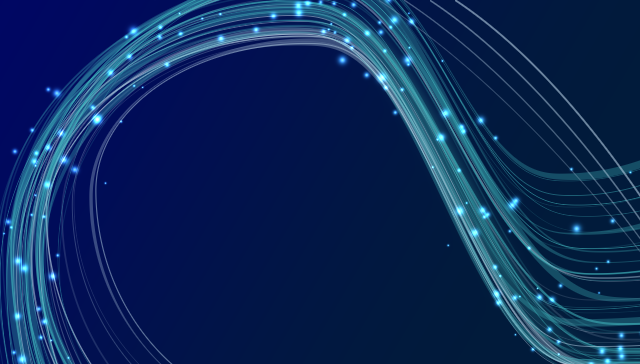
This background is drawn by a Shadertoy shader. Its source:

```glsl
// Glowing strands sweep in an arch over deep blue, fanning out at the lower right.

const int STRANDS = 56;
const int SPARKS = 150;
const int STRAYS = 4;
const float THIN = 0.0012;        // half width of a fine strand
const float RIBBON = 0.0095;      // greatest half width of a broad strand
const float BRAID = 0.055;        // how far strands wander across each other
const vec3 NAVY_LEFT = vec3(0.0, 0.02, 0.40);
const vec3 NAVY_RIGHT = vec3(0.005, 0.105, 0.23);
const vec3 TEAL = vec3(0.25, 0.72, 0.75);
const vec3 PALE = vec3(0.70, 0.80, 0.88);
const vec3 SPARK = vec3(0.25, 0.72, 1.0);

struct Strand {
    vec2 apex;      // top of the arch
    vec2 foot;      // end of the right descent
    float base;     // height where the left side is vertical
    float reach;    // horizontal radius of the left side
    float tuck;     // vertical radius below the base
    float curl;     // upward bend beyond the foot
};

float hash(float n) {
    return fract(sin(n * 12.9898 + 4.17) * 43758.55);
}

// u runs from the inner edge (0) to the outer edge (1) of the bundle.
Strand makeStrand(float u, float vary) {
    Strand s;
    float bulge = sin(3.14159 * u);
    float wander = fract(vary * 7.31) - 0.5;
    float inner = 1.0 - min(1.0, 4.0 * u);
    s.apex = vec2(0.84 + 0.08 * u - 0.08 * bulge, mix(0.88, 1.09, u));
    s.apex += BRAID * bulge * vec2(vary - 0.5, wander);
    s.foot = vec2(1.64 + 0.10 * bulge - 0.08 * u, mix(-0.01, 0.53, pow(u, 2.8)));
    s.foot += BRAID * bulge * vec2(3.0 * wander, 1.6 * (0.5 - vary));
    s.base = mix(0.289, 0.48, inner) + 0.12 * bulge * wander;
    s.reach = mix(0.57, 0.93, mix(u, vary, 0.5));
    s.tuck = mix(0.6 + 0.6 * vary, 0.62, inner);
    s.curl = 0.9 * u * u;
    return s;
}

// Height and slope of the right descent.
vec2 descent(Strand s, float x) {
    float span = s.foot.x - s.apex.x;
    float t = clamp((x - s.apex.x) / span, 0.0, 1.0);
    float ease = t * t * t * (10.0 + t * (6.0 * t - 15.0));
    float slope = 30.0 * t * t * (1.0 - t) * (1.0 - t) / span;
    float past = max(x - s.foot.x, 0.0);
    float fall = s.foot.y - s.apex.y;
    return vec2(s.apex.y + fall * ease + s.curl * past * past,
                fall * slope + 2.0 * s.curl * past);
}

vec2 archRadii(Strand s, float side) {
    return vec2(s.reach, side > 0.0 ? s.apex.y - s.base : s.tuck);
}

float strandDistance(Strand s, vec2 p) {
    if (p.x > s.apex.x) {
        vec2 curve = descent(s, p.x);
        return abs(p.y - curve.x) / sqrt(1.0 + curve.y * curve.y);
    }
    vec2 local = p - vec2(s.apex.x, s.base);
    vec2 radii = archRadii(s, local.y);
    vec2 q = local / radii;
    float len = max(length(q), 0.001);
    return abs(len - 1.0) * len / max(length(q / radii), 0.001);
}

float coverage(float d, float halfWidth) {
    return clamp((halfWidth - d) * iResolution.y + 0.5, 0.0, 1.0);
}

void mainImage(out vec4 fragColor, in vec2 fragCoord) {
    vec2 p = fragCoord / iResolution.y;
    float aspect = iResolution.x / iResolution.y;

    // Background
    float shade = 0.75 * p.x / aspect + 0.25 * (1.0 - p.y);
    vec3 color = mix(NAVY_LEFT, NAVY_RIGHT, smoothstep(-0.15, 0.85, shade));

    // Soft haze inside the bundle
    float haze = strandDistance(makeStrand(0.36, 0.5), p) / 0.034;
    float hazeFade = mix(0.06, 0.46, smoothstep(0.8, 1.1, p.x))
                   * (1.0 - 0.75 * smoothstep(1.3, 1.6, p.x));
    color = mix(color, TEAL * 0.8, hazeFade * exp(-haze * haze));

    // Strands: fine lines and ribbons that swell and taper
    for (int i = 0; i < STRANDS; i++) {
        float n = float(i);
        float u = (n + hash(n + 71.0)) / float(STRANDS);
        float d = strandDistance(makeStrand(u, hash(n + 3.0)), p);
        bool broad = i % 6 == 1;
        float swell = sin(3.2 * p.x + 1.7 * n);
        float weight = hash(n + 19.0);
        float width = broad ? RIBBON * swell * swell + THIN : THIN * (0.6 + 2.2 * weight * weight);
        float glow = hash(n + 37.0);
        float alpha = broad ? 0.32 : 0.16 + 0.72 * glow * glow;
        float innerPale = 1.0 - smoothstep(0.08, 0.25, u);
        float paleness = step(0.6, hash(n + 53.0) * (1.0 - 0.4 * u) + 0.65 * innerPale);
        color = mix(color, mix(TEAL, PALE, paleness), alpha * coverage(d, width));
    }

    // Stray pale lines at the upper right
    for (int i = 0; i < STRAYS; i++) {
        float n = float(i);
        float dx = p.x - 1.25 + 0.07 * n;
        float bend = 0.78 - 0.12 * n;
        float y = 1.0 - 0.66 * dx - bend * dx * dx;
        float slope = -0.66 - 2.0 * bend * dx;
        float d = abs(p.y - y) / sqrt(1.0 + slope * slope);
        color = mix(color, PALE, step(0.0, dx) * (0.6 - 0.1 * n) * coverage(d, 0.0026 - 0.0004 * n));
    }

    // Sparks scattered along the strands
    for (int i = 0; i < SPARKS; i++) {
        float n = float(i) + 200.0;
        Strand s = makeStrand(hash(n), hash(n + 0.31));
        float along = hash(n + 0.57);
        float x = mix(s.apex.x, aspect, along);
        vec2 spot = vec2(x, descent(s, x).x);
        if (i % 5 < 2) {
            float angle = mix(1.6, 3.7, along);
            vec2 dir = vec2(cos(angle), sin(angle));
            spot = vec2(s.apex.x, s.base) + archRadii(s, dir.y) * dir;
        }
        spot += 0.10 * (vec2(hash(n + 0.73), hash(n + 0.89)) - 0.5);
        float size = mix(0.002, 0.0095, pow(hash(n + 0.43), 1.3));
        float r = length(p - spot) / size;
        color += SPARK * 0.75 * exp(-0.6 * r * r) + 0.3 * exp(-2.5 * r * r);
    }

    fragColor = vec4(min(color, 1.0), 1.0);
}
```
